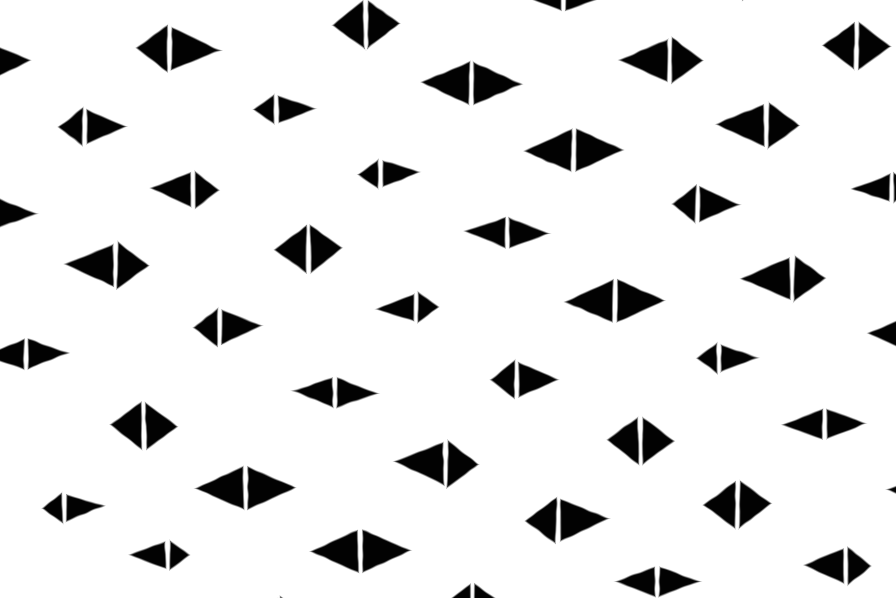
Write a Shadertoy shader that draws this pattern.

```glsl
// Scattered black paper-cut diamonds on white, each split by a thin upright slit.
// A jittered slanted lattice places them; every row cycles through six
// proportions, randomly mirrored, with slightly uneven hand-cut edges.

const vec3 PAPER = vec3(1.0);
const vec3 INK = vec3(0.008);

// Lattice in units of canvas height: columns are its two steps.
const mat2 LATTICE = mat2(0.322, 0.033, 0.139, 0.139);
const vec2 LATTICE_ORIGIN = vec2(0.834, 0.613);
const float JITTER = 0.030;
const float SLIT_HALF_WIDTH = 0.0038;

// Long half length, short half length, half height.
const vec3 PROPORTIONS[6] = vec3[6](
    vec3(0.083, 0.083, 0.037),
    vec3(0.084, 0.055, 0.041),
    vec3(0.056, 0.056, 0.042),
    vec3(0.069, 0.069, 0.026),
    vec3(0.069, 0.043, 0.034),
    vec3(0.065, 0.037, 0.027));

float hash(vec2 p, float seed) {
    vec3 q = fract(vec3(p.xyx) * vec3(0.1031, 0.1030, 0.0973) + seed * 0.137);
    q += dot(q, q.yzx + 33.33);
    return fract((q.x + q.y) * q.z);
}

float valueNoise(vec2 p) {
    vec2 cell = floor(p);
    vec2 f = fract(p);
    f = f * f * (3.0 - 2.0 * f);
    float low = mix(hash(cell, 9.0), hash(cell + vec2(1, 0), 9.0), f.x);
    float high = mix(hash(cell + vec2(0, 1), 9.0), hash(cell + vec2(1, 1), 9.0), f.x);
    return mix(low, high, f.y);
}

// Triangle with its base near x = 0 and its tip at x = len.
float triangleDistance(vec2 p, float len, float halfHeight, float slit) {
    float slope = (abs(p.y) * len + p.x * halfHeight - len * halfHeight)
                / length(vec2(len, halfHeight));
    return max(slit - p.x, slope);
}

// Two triangles back to back; the longer one is cut a little lower.
float splitDiamond(vec2 p, vec3 size, float tilt, float taper) {
    float slit = SLIT_HALF_WIDTH + taper * p.y;
    float longHeight = size.z * mix(0.86, 1.0, smoothstep(0.5, 1.0, size.y / size.x));
    vec2 leftSide = vec2(-p.x, p.y + tilt * p.x);
    vec2 rightSide = vec2(p.x, p.y + 0.5 * tilt * p.x);
    return min(triangleDistance(leftSide, size.x, longHeight, slit),
               triangleDistance(rightSide, size.y, size.z, slit));
}

// Shape belonging to one lattice cell.
float cellShape(vec2 p, vec2 cell) {
    vec2 shift = vec2(hash(cell, 1.0), hash(cell, 2.0)) - 0.5;
    vec2 local = p - LATTICE_ORIGIN - LATTICE * cell - JITTER * shift;
    float rowStart = floor(6.0 * hash(vec2(cell.y, 7.0), 3.0));
    int kind = int(mod(cell.x + rowStart, 6.0));
    float side = hash(cell, 4.0) < 0.5 ? -1.0 : 1.0;
    float lean = 0.04 * (hash(cell, 5.0) - 0.5);
    local.x += lean * local.y;
    float tilt = 0.10 * (hash(cell, 6.0) - 0.5);
    float taper = 0.05 * (hash(cell, 8.0) - 0.5);
    return splitDiamond(vec2(local.x * side, local.y), PROPORTIONS[kind], tilt, taper);
}

// Nearest shape among the neighbouring cells.
float patternDistance(vec2 p) {
    vec2 home = round(inverse(LATTICE) * (p - LATTICE_ORIGIN));
    float nearest = 1.0;
    for (int j = -1; j <= 1; j++) {
        for (int i = -1; i <= 1; i++) {
            nearest = min(nearest, cellShape(p, home + vec2(i, j)));
        }
    }
    return nearest;
}

void mainImage(out vec4 fragColor, in vec2 fragCoord) {
    vec2 p = fragCoord / iResolution.y;

    // Uneven cut of the edges
    float wobble = 0.0016 * (valueNoise(p * 70.0 + 40.0) - 0.5);
    float d = patternDistance(p) + wobble;

    // Soft printed edge, at least one pixel wide
    float edge = max(0.0022, 0.8 / iResolution.y);
    float ink = 1.0 - smoothstep(-edge, edge, d);
    fragColor = vec4(mix(PAPER, INK, ink), 1.0);
}
```
